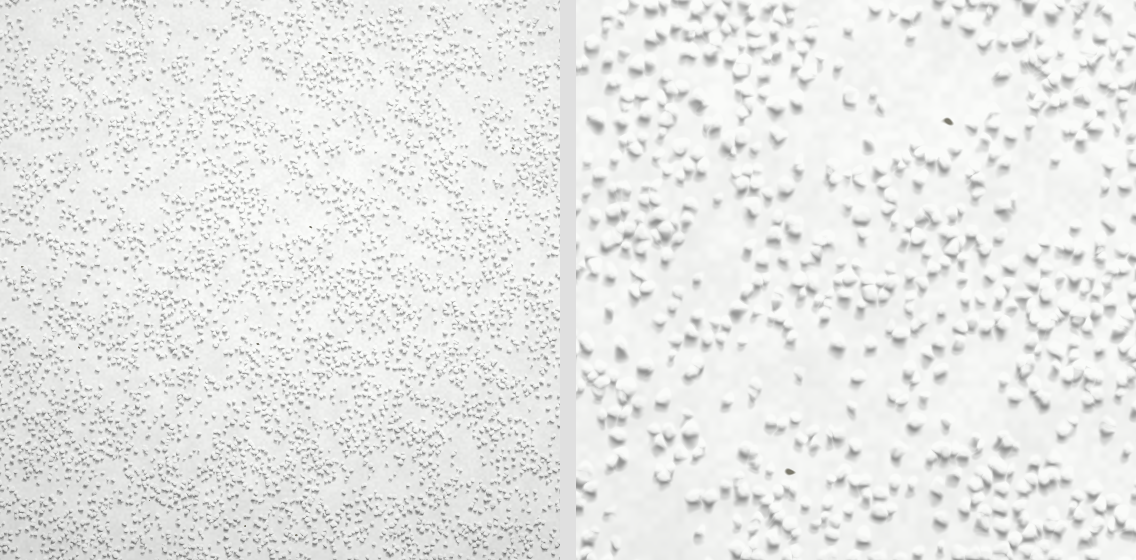
Left, the full canvas; right, a detail of the centre.
Give the GLSL for this texture, as a three.js fragment shader.

```glsl
// Rough white plaster: small round grains, gathered in slanting clumps, on a
// smooth wall. Grains form a height field; its difference along the light
// direction gives soft shadows below each grain and pale rims above.

#define GRID 80.0                     // grain cells across the canvas
#define GRAIN_MIN 0.29                // grain radius, in cells
#define GRAIN_MAX 0.48
#define SPARSE 0.08                   // chance of a grain between clumps
#define CROWDED 0.84                  // chance of a grain inside clumps
#define TO_LIGHT vec2(0.0010, 0.0046) // shadow reach, in canvas units
#define SHADOW 0.40
#define RIM 0.06
#define WALL_LIGHT 0.965
#define FALLOFF 0.20                  // dimming away from the bright spot
#define SPECK_GRID 6.0
#define PLASTER_TINT vec3(0.996, 1.0, 0.993)

varying vec2 vUv;

vec3 hash3(vec2 p) {
  vec3 q = fract(vec3(p.xyx) * vec3(0.1031, 0.1030, 0.0973));
  q += dot(q, q.yxz + 33.33);
  return fract((q.xxy + q.yzz) * q.zyx);
}

float valueNoise(vec2 p) {
  vec2 i = floor(p);
  vec2 f = fract(p);
  f = f * f * (3.0 - 2.0 * f);
  float low = mix(hash3(i).x, hash3(i + vec2(1.0, 0.0)).x, f.x);
  float high = mix(hash3(i + vec2(0.0, 1.0)).x, hash3(i + 1.0).x, f.x);
  return mix(low, high, f.y);
}

// Chance of a grain: clumps stretched along a gentle downward slant
float grainChance(vec2 p) {
  vec2 slanted = vec2(0.94 * p.x - 0.34 * p.y, 0.34 * p.x + 0.94 * p.y);
  float clump = valueNoise(slanted * vec2(23.0, 44.0) + 60.0);
  return mix(SPARSE, CROWDED, smoothstep(0.15, 0.85, clump)) + 0.12 * (0.5 - p.y);
}

// Highest grain dome at p within one jittered layer
float grainLayer(vec2 p, float seed) {
  vec2 g = p * GRID + seed * 0.37;
  vec2 cell = floor(g);
  float height = 0.0;
  for (int y = -1; y <= 1; y++) {
    for (int x = -1; x <= 1; x++) {
      vec2 id = cell + vec2(float(x), float(y));
      vec3 rnd = hash3(id + 17.0 + seed * 131.0);
      vec2 center = id + rnd.xy;
      float present = step(rnd.z, grainChance((center - seed * 0.37) / GRID));
      float size = fract(rnd.z * 37.0);
      float radius = mix(GRAIN_MIN, GRAIN_MAX, size);
      float dome = 1.0 - smoothstep(0.3, 1.0, length(g - center) / radius);
      height = max(height, present * dome * mix(0.65, 1.0, size));
    }
  }
  return height;
}

float plasterHeight(vec2 p) {
  return max(grainLayer(p, 0.0), grainLayer(p, 1.0));
}

// Rare dark flecks of dirt
float dirtSpecks(vec2 p) {
  vec2 g = p * SPECK_GRID;
  vec2 id = floor(g);
  vec3 rnd = hash3(id + 211.0);
  vec2 offset = (g - id - mix(vec2(0.1), vec2(0.9), rnd.xy)) / SPECK_GRID;
  float radius = mix(0.0018, 0.0034, fract(rnd.z * 29.0));
  float fleck = 1.0 - smoothstep(0.4, 1.0, length(offset * vec2(0.8, 1.2)) / radius);
  return fleck * step(rnd.z, 0.35);
}

void main() {
  // Slight wobble keeps the grains from being perfect discs
  vec2 wobble = vec2(valueNoise(vUv * 170.0), valueNoise(vUv * 170.0 + 400.0)) - 0.5;
  vec2 p = vUv + wobble * 0.0035;

  // Shadow and rim from height differences toward the light
  float here = plasterHeight(p);
  float nearRise = plasterHeight(p + TO_LIGHT * 0.65) - here;
  float farRise = plasterHeight(p + TO_LIGHT * 1.35) - here;
  float shadow = 0.6 * max(nearRise, 0.0) + 0.4 * max(farRise, 0.0);
  float rim = max(-nearRise, 0.0);

  // Broad light, dimmest at the lower left
  vec2 fromBright = (vUv - vec2(0.60, 0.66)) * vec2(0.8, 1.0);
  float light = WALL_LIGHT - FALLOFF * dot(fromBright, fromBright);

  // Gentle unevenness of the wall and fine grit
  light += 0.030 * (valueNoise(vUv * 38.0 + 90.0) - 0.5);
  light += 0.035 * (valueNoise(vUv * 210.0 + 30.0) - 0.5);

  float depth = SHADOW * mix(1.15, 0.9, vUv.y);
  float tone = min(light - depth * shadow + RIM * rim, 0.985);
  vec3 color = tone * PLASTER_TINT;
  color = mix(color, vec3(0.36, 0.35, 0.29), 0.8 * dirtSpecks(p));
  gl_FragColor = vec4(color, 1.0);
}
```
